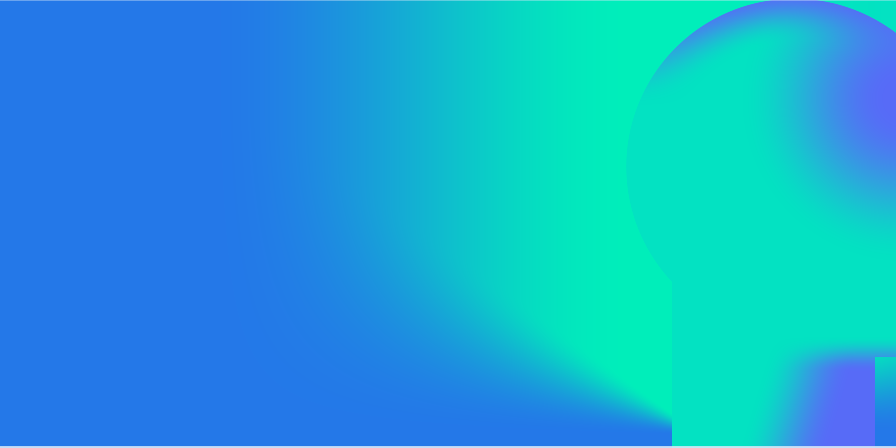
A Shadertoy shader for this background:

```glsl
// A keyhole silhouette over a blue-to-mint sweep with violet glows inside it.
// The silhouette is a union of a disc and a column with a notch cut away;
// colours come from smooth ramps. Units: canvas height = 1, origin lower left.

const vec3 BLUE   = vec3(0.14, 0.47, 0.91);
const vec3 MINT   = vec3(0.00, 0.935, 0.73);
const vec3 TEAL   = vec3(0.01, 0.885, 0.76);
const vec3 VIOLET = vec3(0.34, 0.42, 0.97);
const vec3 PALE   = vec3(0.85, 0.91, 0.97);

const vec2  DISC_CENTER = vec2(1.773, 0.628);
const float DISC_RADIUS = 0.375;
const float COLUMN_LEFT = 1.5;
const vec2  NOTCH_CORNER = vec2(1.953, 0.203);

// Signed distance to the quadrant right of and below a corner
float quadrantDistance(vec2 p, vec2 corner) {
    return max(corner.x - p.x, p.y - corner.y);
}

float keyholeDistance(vec2 p) {
    float disc = length(p - DISC_CENTER) - DISC_RADIUS;
    float column = quadrantDistance(p, vec2(COLUMN_LEFT, DISC_CENTER.y));
    return max(min(disc, column), -quadrantDistance(p, NOTCH_CORNER));
}

// Horizontal sweep whose lower fade narrows toward the column edge
vec3 backdrop(vec2 p) {
    float gap = COLUMN_LEFT - p.x;
    float fadeHeight = 0.05 + max(0.75 * gap, -0.4 * gap);
    float fade = smoothstep(0.0, fadeHeight, p.y - 0.03);
    float sweep = smoothstep(0.45, 1.43, p.x);
    vec3 color = mix(BLUE, MINT, sweep * fade);
    float farSide = smoothstep(1.6, 2.0, p.x) * smoothstep(0.5, 0.9, p.y);
    return mix(color, TEAL, farSide);
}

vec3 keyholeColor(vec2 p) {
    // Broad glow at the right side of the disc
    float sideGlow = 1.0 - smoothstep(0.04, 0.37, length(p - vec2(2.02, 0.78)));

    // Thin glow along the upper rim, strongest at the top
    float depth = DISC_RADIUS - length(p - DISC_CENTER);
    float rim = 1.0 - smoothstep(-0.02, 0.10, depth);
    rim *= smoothstep(0.76, 1.0, p.y);

    // Glow at the foot, leaning toward the notch
    float footLeft = 1.65 + 0.3 * p.y;
    float foot = smoothstep(footLeft, footLeft + 0.2, p.x);
    foot *= 1.0 - smoothstep(0.17, 0.25, p.y);

    float glow = 1.0 - (1.0 - sideGlow) * (1.0 - rim) * (1.0 - foot);
    return mix(TEAL, VIOLET, glow);
}

void mainImage(out vec4 fragColor, in vec2 fragCoord) {
    vec2 p = fragCoord / iResolution.y;
    float pixel = 1.0 / iResolution.y;

    float inside = 1.0 - smoothstep(-0.5 * pixel, 0.5 * pixel, keyholeDistance(p));
    vec3 color = mix(backdrop(p), keyholeColor(p), inside);

    // Pale hairlines at the lower and upper borders
    float lower = 1.0 - smoothstep(0.003, 0.005, p.y);
    float upper = smoothstep(0.997, 0.999, p.y);
    color = mix(color, PALE, max(0.9 * lower, 0.4 * upper));

    fragColor = vec4(color, 1.0);
}
```
